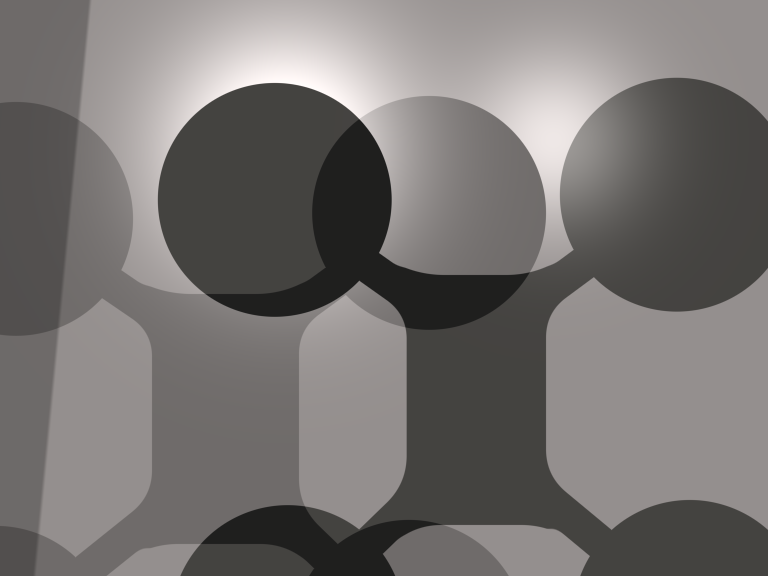
A Shadertoy shader for this background:

```glsl
// Two overlapping lattices of discs and braced pillars, lit by soft glows.

const vec3 WALL = vec3(0.580, 0.560, 0.555);
const vec3 MID_GREY = vec3(0.435, 0.420, 0.415);
const vec3 DARK_GREY = vec3(0.268, 0.262, 0.252);
const vec3 OVERLAP = vec3(0.120, 0.120, 0.118);
const vec3 GLOW_TINT = vec3(1.0, 0.98, 0.98);

const float DISC_RADIUS = 0.203;
const float ARM_RADIUS = 0.0295;
const float FILLET = 0.035;

float boxDistance(vec2 p, vec2 halfSize) {
    vec2 d = abs(p) - halfSize;
    return length(max(d, 0.0)) + min(max(d.x, d.y), 0.0);
}

float segmentDistance(vec2 p, vec2 a, vec2 b) {
    vec2 ab = b - a;
    float t = clamp(dot(p - a, ab) / dot(ab, ab), 0.0, 1.0);
    return length(p - a - t * ab);
}

float smoothMin(float a, float b, float k) {
    float h = max(k - abs(a - b), 0.0) / k;
    return min(a, b) - 0.25 * h * h * k;
}

// One lattice cell: four corner discs braced to a central pillar.
float cellDistance(vec2 p, vec2 firstDisc, vec2 across, vec2 down,
                   vec2 pillar, vec2 pillarHalf) {
    float body = boxDistance(p - pillar, pillarHalf);
    float arms = 1e3;
    float discs = 1e3;
    for (int i = 0; i < 4; i++) {
        float column = float(i % 2);
        float row = float(i / 2);
        vec2 disc = firstDisc + column * across + row * down;
        vec2 joint = pillar + vec2(0.0, mix(0.099, -0.069, row));
        arms = min(arms, segmentDistance(p, disc, joint) - ARM_RADIUS);
        discs = min(discs, length(p - disc) - DISC_RADIUS);
    }
    return min(discs, smoothMin(body, arms, FILLET));
}

float coverage(float d, float pixel) {
    return 1.0 - smoothstep(-0.7 * pixel, 0.7 * pixel, d);
}

vec3 glow(vec2 p, vec2 center, float spread, float strength) {
    vec2 q = (p - center) / spread;
    return GLOW_TINT * strength * exp(-0.5 * dot(q, q));
}

void mainImage(out vec4 fragColor, in vec2 fragCoord) {
    float pixel = 1.0 / iResolution.y;
    vec2 p = fragCoord * pixel;

    // Lattice masks
    float midMask = coverage(cellDistance(p,
        vec2(0.028, 0.620), vec2(0.717, 0.0104), vec2(-0.035, -0.736),
        vec2(0.3915, 0.2726), vec2(0.1276, 0.217)), pixel);
    float darkMask = coverage(cellDistance(p,
        vec2(0.477, 0.653), vec2(0.698, 0.009), vec2(0.0226, -0.733),
        vec2(0.827, 0.3056), vec2(0.121, 0.217)), pixel);

    // Each lattice catches only one of the two glows
    vec3 leftGlow = glow(p, vec2(0.495, 0.740), 0.148, 0.60);
    vec3 rightGlow = glow(p, vec2(0.964, 0.757), 0.108, 0.35);
    vec3 wall = WALL + leftGlow + rightGlow;
    vec3 midLayer = MID_GREY + leftGlow;
    vec3 darkLayer = DARK_GREY + rightGlow;
    vec3 color = mix(mix(wall, midLayer, midMask),
                     mix(darkLayer, OVERLAP, midMask), darkMask);

    // Slanted shadow along the left side
    float shadowEdge = mix(0.060, 0.157, p.y);
    float shadow = 1.0 - smoothstep(-0.004, 0.004, p.x - shadowEdge);
    color *= 1.0 - 0.26 * shadow;

    fragColor = vec4(clamp(color, 0.0, 1.0), 1.0);
}
```
